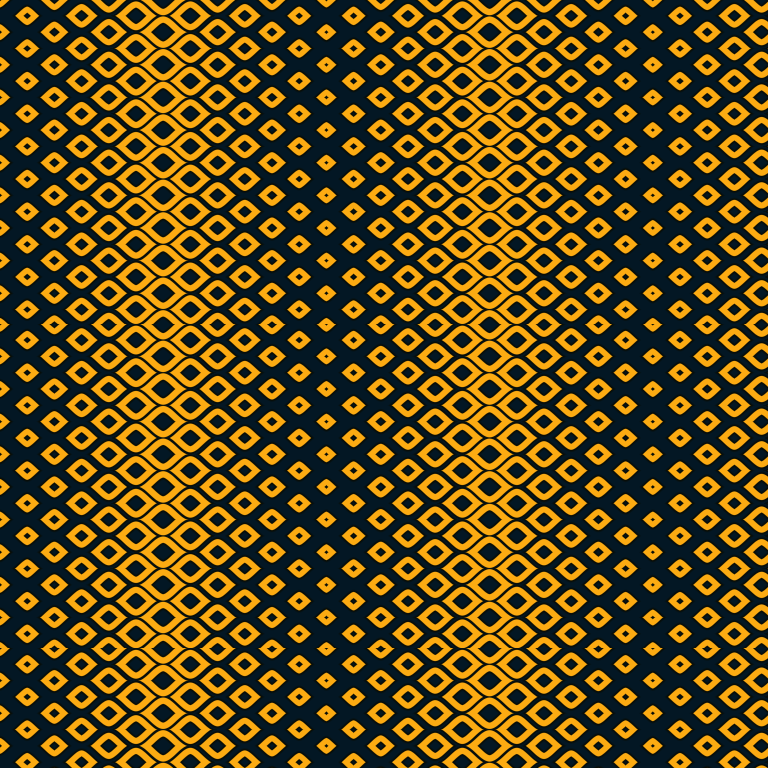
Write a WebGL 2 fragment shader that draws this pattern.

```glsl
#version 300 es
precision highp float;
// Ogee lattice of amber eye-shaped rings that swell and shrink by column.
uniform vec2 u_resolution;
out vec4 fragColor;

const float PI = 3.14159265;
const float ROW = 1.2; // row pitch; the column pitch is 1

// Upper boundary of an ogee cell centred on the origin.
float ogee(float x) {
  return 0.25 * ROW * (1.0 + cos(PI * x));
}

float segmentDistance(vec2 p, vec2 a, vec2 b) {
  vec2 ab = b - a;
  return length(p - a - ab * clamp(dot(p - a, ab) / dot(ab, ab), 0.0, 1.0));
}

// Distance from a point inside the cell to its boundary.
float boundaryDistance(vec2 p) {
  p = abs(p);
  float nearest = 9.0;
  vec2 a = vec2(0.0, ogee(0.0));
  for (int i = 1; i <= 24; i++) {
    float x = float(i) / 24.0;
    vec2 b = vec2(x, ogee(x));
    nearest = min(nearest, segmentDistance(p, a, b));
    a = b;
  }
  return nearest;
}

// Position relative to the closest cell centre in a column.
vec2 cellPosition(vec2 p, float column) {
  float shift = 0.5 * ROW * mod(column, 2.0);
  float y = p.y - shift;
  return vec2(p.x - column, y - ROW * floor(y / ROW + 0.5));
}

void main() {
  vec2 uv = gl_FragCoord.xy / u_resolution;
  vec2 p = vec2(uv.x, 1.0 - uv.y) * 28.235;

  // Each tile ends slightly short of ten rows, leaving a clipped seam.
  p.y = mod(p.y, 11.92) + 0.018;

  // Choose between the two interlocking columns.
  float column = floor(p.x);
  vec2 cell = cellPosition(p, column);
  if (abs(cell.y) > ogee(cell.x)) {
    column += 1.0;
    cell = cellPosition(p, column);
  }

  // Ring size rises and falls over twelve columns.
  float size = 6.0 - abs(mod(column, 12.0) - 6.0);
  float outer = 0.309 - 0.0478 * size;
  float inner = 0.511 - 0.0423 * size;
  float depth = boundaryDistance(cell);
  float ring = max(outer - depth, depth - inner);

  // Navy ground, darker beside the amber rings.
  vec3 navy = vec3(0.01, 0.09, 0.14);
  vec3 shade = vec3(0.03, 0.05, 0.03);
  vec3 amber = vec3(0.99, 0.67, 0.07);
  vec3 ground = mix(shade, navy, smoothstep(0.02, 0.11, ring));
  float soft = max(0.7 * 28.235 / min(u_resolution.x, u_resolution.y), 0.025);
  fragColor = vec4(mix(amber, ground, smoothstep(-soft, soft, ring)), 1.0);
}
```
